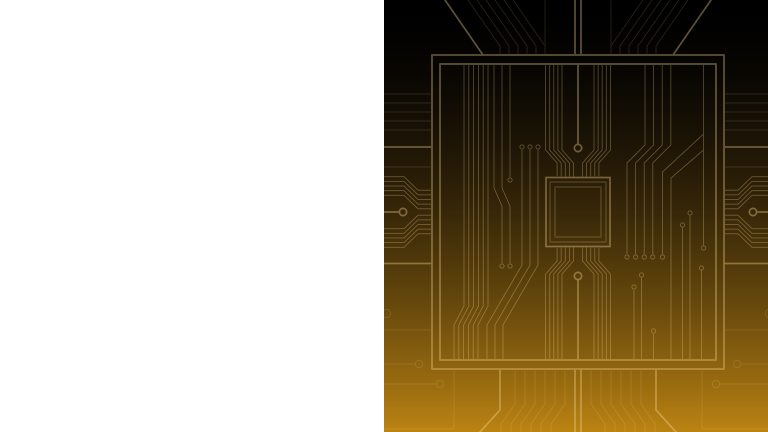
Give the GLSL for this background, as a Shadertoy shader.

```glsl
// Golden circuit board with a central chip on the right half, plain white on the left.
#define GRID 432.0                      // design units per canvas height
#define CHIP_CENTER vec2(194.0, 220.0)  // from the bottom of the panel's left edge
#define GOLD vec3(0.735, 0.515, 0.072)
#define CREAM vec3(1.0, 0.88, 0.60)
#define FALLOFF vec3(1.7, 1.7, 1.15)    // darkening towards the top
#define BOLD_WIDTH 0.85
#define FINE_WIDTH 0.40
#define BOLD_ALPHA 0.36
#define FINE_ALPHA 0.32
#define FAINT_ALPHA 0.16
#define PIN_RADIUS 2.1
#define PAD_RADIUS 3.6

float segment(vec2 p, vec2 a, vec2 b) {
    vec2 ab = b - a;
    return length(p - a - ab * clamp(dot(p - a, ab) / dot(ab, ab), 0.0, 1.0));
}

// Trace of three straight runs
float route(vec2 p, vec2 a, vec2 b, vec2 c, vec2 d) {
    return min(segment(p, a, b), min(segment(p, b, c), segment(p, c, d)));
}

float frame(vec2 p, vec2 halfSize) {
    vec2 q = abs(p) - halfSize;
    return abs(length(max(q, 0.0)) + min(max(q.x, q.y), 0.0));
}

float ring(vec2 p, vec2 center, float radius) {
    return abs(length(p - center) - radius);
}

// Ring with a lead running from its rim to the given end
float lead(vec2 p, vec2 center, vec2 end, float radius) {
    vec2 rim = center + normalize(end - center) * radius;
    return min(ring(p, center, radius), segment(p, rim, end));
}

// Share of a pixel covered by a line
float stroke(float d, float halfWidth, float pixel) {
    float h = 0.5 * pixel;
    return max(min(d + halfWidth, h) - max(d - halfWidth, -h), 0.0) / pixel;
}

float boldLines(vec2 p) {
    vec2 m = vec2(abs(p.x), p.y), q = abs(p);
    float d = min(frame(p, vec2(146, 157)), frame(p, vec2(138, 148)));
    d = min(d, frame(p, vec2(32, 34.5)));
    d = min(d, lead(q, vec2(0, 64), vec2(0, 148), PAD_RADIUS));
    d = min(d, segment(q, vec2(3, 157), vec2(3, 225)));
    d = min(d, segment(m, vec2(95, 157), vec2(133, 212)));
    d = min(d, route(m, vec2(78, -157), vec2(78, -198), vec2(98, -220), vec2(99, -221)));
    d = min(d, lead(m, vec2(175, 0), vec2(200, 0), PAD_RADIUS));
    d = min(d, segment(m, vec2(146, 65), vec2(200, 65)));
    return min(d, segment(m, vec2(146, -51.5), vec2(200, -51.5)));
}

float fineLines(vec2 p) {
    vec2 q = abs(p);
    float d = min(frame(p, vec2(28, 30)), frame(p, vec2(23, 25)));
    // Buses of the chip and of the board's sides
    for (float i = 0.0; i < 5.0; i++) {
        float x = 16.0 + 4.1 * i, y = 3.2 + 4.65 * i;
        d = min(d, route(q, vec2(x, 148), vec2(x, 62), vec2(x - 11.5, 49), vec2(x - 11.5, 35)));
        d = min(d, route(q, vec2(146, y), vec2(160, y), vec2(174, y + 13.5), vec2(200, y + 13.5)));
    }
    // Long bus on the left
    for (float i = 0.0; i < 6.0; i++) {
        float x = -114.0 + 4.8 * i;
        d = min(d, route(p, vec2(x, 148), vec2(x, -94), vec2(x - 10.0, -113), vec2(x - 10.0, -148)));
    }
    // Traces ending in pins
    for (float i = 0.0; i < 2.0; i++) {
        float x = -84.0 + 8.0 * i;
        d = min(d, route(p, vec2(x, 148), vec2(x, 24), vec2(x + 8.0, 6), vec2(x + 8.0, -52)));
        d = min(d, ring(p, vec2(x + 8.0, -54), PIN_RADIUS));
    }
    d = min(d, lead(p, vec2(-68, 32), vec2(-68, 148), PIN_RADIUS));
    for (float i = 0.0; i < 3.0; i++) {
        float x = -56.0 + 8.0 * i;
        d = min(d, ring(p, vec2(x, 65), PIN_RADIUS));
        d = min(d, route(p, vec2(x, 63), vec2(x, -53), vec2(x - 35.0, -113), vec2(x - 35.0, -148)));
    }
    for (float i = 0.0; i < 4.0; i++) {
        float x = 67.0 + 8.6 * i;
        d = min(d, route(p, vec2(x, 148), vec2(x, 67), vec2(x - 18.0, 49), vec2(x - 18.0, -43)));
        d = min(d, ring(p, vec2(x - 18.0, -45), PIN_RADIUS));
    }
    d = min(d, route(p, vec2(125.5, 148), vec2(125.5, 78), vec2(84.5, 40), vec2(84.5, -43)));
    d = min(d, ring(p, vec2(84.5, -45), PIN_RADIUS));
    d = min(d, route(p, vec2(125.5, 78), vec2(125.5, 62), vec2(93, 34), vec2(93, -148)));
    d = min(d, lead(p, vec2(125.5, -36), vec2(125.5, 62), PIN_RADIUS));
    // Pins rising from the lower frame
    vec2 pins[6] = vec2[](vec2(56, -75), vec2(63.5, -63), vec2(75.5, -119),
                          vec2(104.5, -13), vec2(112, -1), vec2(123.5, -56));
    for (int i = 0; i < 6; i++) d = min(d, lead(p, pins[i], vec2(pins[i].x, -148), PIN_RADIUS));
    return min(d, route(q, vec2(124, 225), vec2(124, 224), vec2(124, 223), vec2(124, 222)));
}

float faintLines(vec2 p) {
    vec2 m = vec2(abs(p.x), p.y);
    float d = lead(m, vec2(159, -152), vec2(200, -152), PAD_RADIUS);
    d = min(d, lead(m, vec2(138, -172), vec2(200, -172), PAD_RADIUS));
    d = min(d, ring(m, vec2(191.5, -101.5), 4.2));
    d = min(d, route(m, vec2(124, -157), vec2(124, -216), vec2(125, -217), vec2(200, -217)));
    for (float i = 0.0; i < 6.0; i++) {
        float x = 33.0 + 9.0 * i, z = 13.0 + 10.0 * i, y = 45.0 + 37.0 * step(0.5, i) + 9.0 * max(i - 1.0, 0.0);
        d = min(d, route(m, vec2(x, 157), vec2(x, 166), vec2(x + 32.0, 212), vec2(x + 33.0, 214)));
        d = min(d, route(m, vec2(z, -157), vec2(z, -192), vec2(z + 14.0, -212), vec2(z + 14.0, -221)));
        d = min(d, segment(m, vec2(146, y), vec2(200, y)));
    }
    d = min(d, segment(m, vec2(146, -118), vec2(200, -118)));
    return min(d, segment(m, vec2(33, 157), vec2(33, 213)));
}

void mainImage(out vec4 fragColor, in vec2 fragCoord) {
    float pixel = GRID / iResolution.y;
    vec2 panel = (fragCoord - vec2(0.5 * iResolution.x, 0.0)) * pixel;
    vec2 p = panel - CHIP_CENTER;
    vec3 color = GOLD * pow(vec3(1.0 - fragCoord.y / iResolution.y), FALLOFF);
    float ink = max(FINE_ALPHA * stroke(fineLines(p), FINE_WIDTH, pixel),
                    FAINT_ALPHA * stroke(faintLines(p), FINE_WIDTH, pixel));
    ink = max(ink, BOLD_ALPHA * stroke(boldLines(p), BOLD_WIDTH, pixel));
    color = mix(color, CREAM, ink);
    fragColor = vec4(mix(vec3(1.0), color, clamp(panel.x / pixel + 0.5, 0.0, 1.0)), 1.0);
}
```
